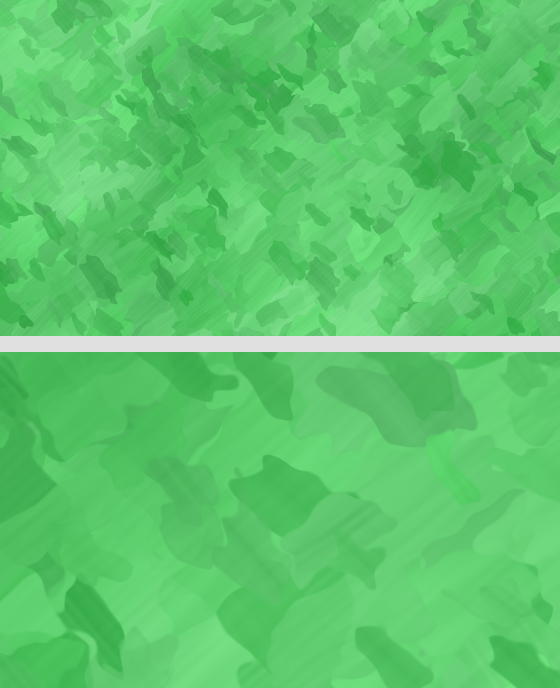
Top, the full canvas; bottom, a detail of the centre.
Give the GLSL for this background, as a Shadertoy shader.

```glsl
// Overlapping diagonal brush strokes in fresh greens, with darker cross strokes.

float hash(vec2 p) {
    return fract(sin(dot(p, vec2(127.1, 311.7))) * 43758.5453);
}

float noise(vec2 p) {
    vec2 i = floor(p), f = fract(p);
    f = f * f * (3.0 - 2.0 * f);
    return mix(mix(hash(i), hash(i + vec2(1, 0)), f.x),
               mix(hash(i + vec2(0, 1)), hash(i + vec2(1, 1)), f.x), f.y);
}

// Coordinates along and across a direction
vec2 alongAcross(vec2 p, float angle) {
    float c = cos(angle), s = sin(angle);
    return vec2(c * p.x + s * p.y, c * p.y - s * p.x);
}

// Tone runs from deep to pale green, vivid shifts the saturation
vec3 paintColor(float tone, float vivid) {
    vec3 green = mix(vec3(0.27, 0.70, 0.34), vec3(0.46, 0.88, 0.52), clamp(tone, -0.3, 1.1));
    return green + vivid * vec3(-0.03, 0.03, -0.03);
}

// One stroke per jittered grid cell, painted in a fixed order
void paintLayer(inout vec3 color, vec2 p, float angle, float size,
                float coverage, float toneShift, float seed) {
    vec2 cellSize = size * vec2(1.6, 1.0);
    vec2 grid = alongAcross(p, angle) / cellSize + seed * 7.3;
    vec2 diagonal = alongAcross(p, 0.72);
    float wash = noise(diagonal * vec2(2.2, 4.5) + 4.0) - 0.5;

    for (int j = -1; j <= 1; j++)
    for (int i = -1; i <= 1; i++) {
        vec2 cell = floor(grid) + vec2(i, j);
        vec2 key = cell + seed * 19.0;
        if (hash(key) > coverage) continue;

        vec2 jitter = vec2(hash(key + 3.1), hash(key + 5.7)) - 0.5;
        vec2 q = (grid - cell - 0.5 - 0.7 * jitter) * cellSize;
        q = alongAcross(q, 0.5 * (hash(key + 8.3) - 0.5));

        // Slanted, tapered box with bristly ends and wavering sides
        vec2 halfSize = size * mix(vec2(0.55, 0.3), vec2(1.15, 0.62),
                                   vec2(hash(key + 11.9), hash(key + 13.3)));
        vec2 edge = q;
        edge.x += q.y * 1.4 * (hash(key + 17.1) - 0.5);
        edge.y *= 1.0 + 0.5 * (hash(key + 19.7) - 0.5) * q.x / halfSize.x;
        edge.x += 0.026 * (noise(vec2(q.y * 75.0, seed)) - 0.5);
        edge += 0.022 * (vec2(noise(p * 34.0 + seed), noise(p * 34.0 + seed + 40.0)) - 0.5);
        vec2 outside = abs(edge) - halfSize + 0.012;
        float d = length(max(outside, 0.0)) + min(max(outside.x, outside.y), 0.0) - 0.012;
        float mask = 1.0 - smoothstep(-0.002, 0.002, d);

        // Bristle streaks run with the stroke and fade in and out
        float fine = noise(vec2(q.x * 6.0, q.y * 190.0) + key) - 0.5;
        float broad = noise(vec2(q.x * 4.0, q.y * 45.0) + key) - 0.5;
        float streak = 0.24 * fine * hash(key + 23.0) + 0.2 * broad;

        float tone = 0.54 + toneShift + 0.75 * wash + 0.75 * (hash(key + 29.3) - 0.5)
                   + 0.22 * (hash(key + 31.1) - 0.5) * q.x / halfSize.x + streak;
        tone -= 0.1 * smoothstep(-0.007, 0.0, d) * (hash(key + 37.0) - 0.3);
        float vivid = 1.6 * (hash(key + 41.7) - 0.45);
        color = mix(color, paintColor(tone, vivid), mask * mix(0.55, 1.0, hash(key + 43.9)));
    }
}

void mainImage(out vec4 fragColor, in vec2 fragCoord) {
    vec2 p = fragCoord / iResolution.y;
    vec2 diagonal = alongAcross(p, 0.72);
    vec3 color = paintColor(0.25 + 0.5 * noise(diagonal * vec2(3.0, 9.0)), 0.0);

    // Large strokes first, then smaller and sparser ones; every other layer crosses
    for (int k = 0; k < 8; k++) {
        float step01 = float(k) / 7.0;
        bool crossing = k % 2 == 1;
        paintLayer(color, p, crossing ? -0.85 : 0.72,
                   mix(0.2, 0.055, step01) * (crossing ? 0.75 : 1.0),
                   crossing ? 0.24 : mix(1.0, 0.3, step01),
                   crossing ? -0.32 : 0.06, float(k) + 1.0);
    }

    // Faint diagonal grain over everything
    color += 0.02 * (noise(diagonal * vec2(14.0, 170.0)) - 0.5);
    fragColor = vec4(color, 1.0);
}
```
